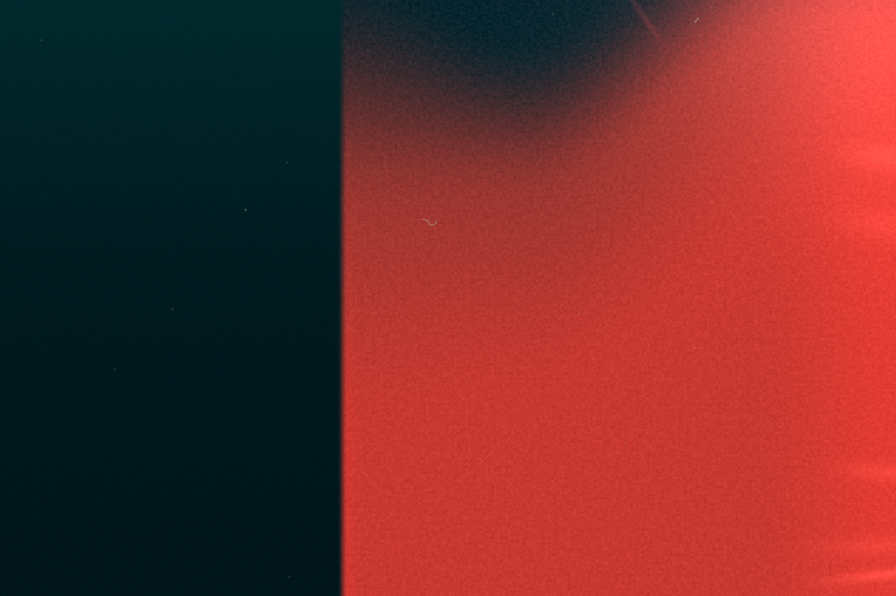
A Shadertoy shader for this background:

```glsl
vec2 hash2(vec2 cell) {
    vec3 h = fract(cell.xyx * vec3(0.1031, 0.1030, 0.0973));
    h += dot(h, h.yzx + 33.33);
    return fract((h.xx + h.yz) * h.zy);
}

float gradientDot(vec2 cell, vec2 offset) {
    return dot(hash2(cell) * 2.0 - 1.0, offset);
}

float gradientNoise(vec2 p) {
    vec2 cell = floor(p);
    vec2 f = p - cell;
    vec2 w = f * f * f * (f * (f * 6.0 - 15.0) + 10.0);
    vec2 e = vec2(0.0, 1.0);
    return mix(mix(gradientDot(cell, f), gradientDot(cell + e.yx, f - e.yx), w.x),
               mix(gradientDot(cell + e.xy, f - e.xy), gradientDot(cell + e.yy, f - e.yy), w.x), w.y);
}

float segmentDistance(vec2 p, vec2 a, vec2 b) {
    vec2 ab = b - a;
    return length(p - a - ab * clamp(dot(p - a, ab) / dot(ab, ab), 0.0, 1.0));
}

float softLine(float dist, float width) {
    return exp(-dist * dist / (width * width));
}

// Horizontal flare that fades in towards the right border
float streak(vec2 uv, float height, float tilt, float width, float start) {
    float center = height + tilt * (uv.x - 1.0);
    return softLine(uv.y - center, width) * smoothstep(start, 1.0, uv.x);
}

vec3 unexposedFilm(float height) {
    return mix(vec3(0.0, 0.085, 0.105), vec3(0.0, 0.16, 0.175), height * height);
}

// Red light leak with a dark pocket along its top
vec3 lightLeak(vec2 uv) {
    const vec3 teal = vec3(0.02, 0.14, 0.175);
    const vec3 rust = vec3(0.59, 0.21, 0.19);
    const vec3 red = vec3(0.785, 0.222, 0.19);
    float across = smoothstep(0.38, 0.58, uv.x);
    float rim = mix(0.15, 0.195, across) - 0.30 * smoothstep(0.58, 0.92, uv.x);
    float depth = 1.0 - uv.y - rim;
    float softness = mix(0.23, 0.15, across);
    vec3 color = mix(teal, rust, smoothstep(-softness, softness, depth));
    return mix(color, red, smoothstep(0.03, mix(0.62, 0.50, across), depth));
}

vec3 rightGlow(vec2 uv) {
    float side = smoothstep(0.84, 1.0, uv.x);
    float corner = exp(-dot((uv - 1.0) * vec2(4.2, 3.6), (uv - 1.0) * vec2(4.2, 3.6)));
    float flares = 0.6 * streak(uv, 0.735, -0.12, 0.022, 0.91)
                 + 0.4 * streak(uv, 0.62, -0.20, 0.025, 0.90)
                 + 0.5 * streak(uv, 0.205, -0.12, 0.016, 0.90)
                 + 0.4 * streak(uv, 0.085, 0.05, 0.014, 0.86)
                 + 0.9 * streak(uv, 0.038, 0.16, 0.009, 0.88);
    return vec3(0.10, 0.01, 0.008) * side
         + vec3(0.30, 0.12, 0.12) * corner
         + vec3(0.16, 0.09, 0.08) * flares;
}

// Sparse specks, at most one in each cell of a jittered grid
float dust(vec2 p, float density, float chance) {
    vec2 cell = floor(p * density);
    vec2 center = (cell + 0.2 + 0.6 * hash2(cell + 17.0)) / density;
    float present = step(1.0 - chance, hash2(cell + 53.0).x);
    return present * softLine(length(p - center), 0.0015);
}

// Small curled fiber: a lower arc with a short tail
float fiber(vec2 p, vec2 center, float radius) {
    vec2 d = p - center;
    float arc = d.y < 0.0 ? abs(length(d) - radius) : length(vec2(abs(d.x) - radius, d.y));
    float tail = segmentDistance(d, vec2(-radius, 0.0), vec2(-2.4 * radius, 0.5 * radius));
    return softLine(min(arc, tail), 0.0012);
}

void mainImage(out vec4 fragColor, in vec2 fragCoord) {
    vec2 uv = fragCoord / iResolution.xy;
    vec2 p = fragCoord / iResolution.y;
    float aspect = iResolution.x / iResolution.y;

    // Exposed side and its soft vertical edge
    const float edge = 0.3825;
    vec3 leak = lightLeak(uv) + rightGlow(uv);
    leak.r += 0.045 * softLine(uv.x - edge - 0.006, 0.008) * (1.0 - uv.y);
    float exposed = smoothstep(edge - 0.006, edge + 0.005, uv.x);
    vec3 color = mix(unexposedFilm(uv.y), leak, exposed);

    // Faint diagonal scratch in the dark pocket
    vec2 scratchTop = vec2(0.701 * aspect, 1.01);
    vec2 scratchEnd = vec2(0.747 * aspect, 0.91);
    float scratch = softLine(segmentDistance(p, scratchTop, scratchEnd), 0.005);
    color += vec3(0.13, 0.025, 0.03) * scratch * smoothstep(0.90, 0.97, uv.y);

    // Film grain, stronger where light reached the film
    float grain = gradientNoise(p * 210.0) + 0.5 * gradientNoise(p * 95.0 + 40.0);
    color += grain * mix(vec3(0.008, 0.012, 0.012), vec3(0.075, 0.045, 0.04), exposed);

    // Dust and a curled fiber
    float marks = 0.3 * dust(p, 9.0, 0.07);
    marks += 0.5 * fiber(p, vec2(0.4825 * aspect, 0.629), 0.0065);
    marks += 0.6 * softLine(segmentDistance(p, vec2(0.776 * aspect, 0.963), vec2(0.779 * aspect, 0.969)), 0.0014);
    marks += 0.5 * softLine(length(p - vec2(0.274 * aspect, 0.648)), 0.0017);
    color = mix(color, vec3(0.72, 0.65, 0.58), clamp(marks, 0.0, 1.0));

    fragColor = vec4(clamp(color, 0.0, 1.0), 1.0);
}
```
